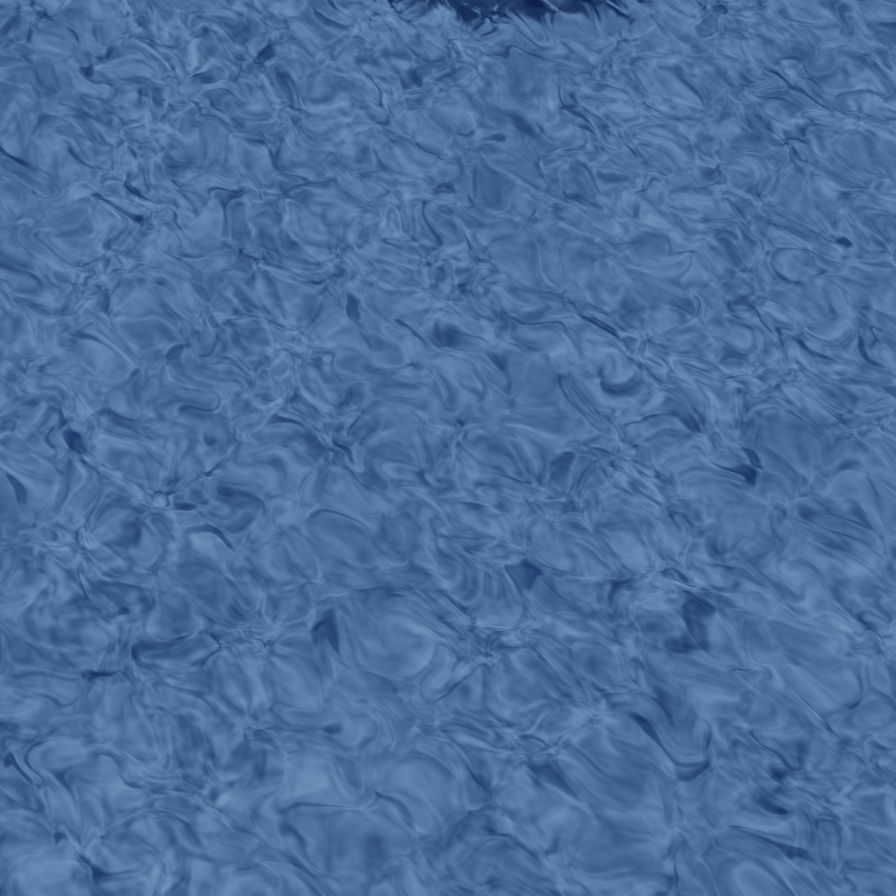
This texture is drawn by a Shadertoy shader. Its source:

```glsl
// Rippled blue water seen at a slant, with small facets, dark hollows and pale creases.

const vec3 WATER_BLUE = vec3(0.283, 0.420, 0.590);
const vec3 TONE_STEP  = vec3(0.043, 0.047, 0.043);
const vec3 DEEP_BLUE  = vec3(0.090, 0.175, 0.350);
const float FLOW_ANGLE = -0.6;

mat2 rotation(float angle) {
    float c = cos(angle), s = sin(angle);
    return mat2(c, s, -s, c);
}

// Unit gradient for a lattice corner, from an integer hash.
vec2 cornerGradient(vec2 corner) {
    uvec2 k = uvec2(ivec2(corner));
    uint h = k.x * 1597334677u ^ k.y * 3812015801u;
    h = (h ^ (h >> 15)) * 2246822519u;
    h ^= h >> 13;
    h *= 3266489917u;
    h ^= h >> 16;
    float angle = float(h & 65535u) / 65536.0 * 6.28319;
    return vec2(cos(angle), sin(angle));
}

float gradientNoise(vec2 p) {
    vec2 cell = floor(p), f = p - cell;
    vec2 u = f * f * f * (f * (f * 6.0 - 15.0) + 10.0);
    vec2 e = vec2(1.0, 0.0);
    float a = dot(cornerGradient(cell), f);
    float b = dot(cornerGradient(cell + e.xy), f - e.xy);
    float c = dot(cornerGradient(cell + e.yx), f - e.yx);
    float d = dot(cornerGradient(cell + e.xx), f - e.xx);
    return mix(mix(a, b, u.x), mix(c, d, u.x), u.y);
}

float layeredNoise(vec2 p, int octaves, float gain) {
    float sum = 0.0, amplitude = 1.0;
    for (int i = 0; i < octaves; i++) {
        sum += amplitude * gradientNoise(p);
        p = rotation(0.5) * p * 2.05 + 19.7;
        amplitude *= gain;
    }
    return sum;
}

// Pushes a point aside by noise, bending straight grain into swirls.
vec2 swirl(vec2 p, float frequency, float amount) {
    vec2 q = p * frequency;
    return p + amount * vec2(gradientNoise(q + 7.3), gradientNoise(q + 53.1));
}

// Thin line along the zero contour of a noise field.
float crease(vec2 p, float width) {
    return 1.0 - smoothstep(0.0, width, abs(gradientNoise(p)));
}

// Ripples shrink towards the far, upper edge.
vec2 slantedPlane(vec2 uv) {
    return vec2((uv.x - 0.5) * mix(1.0, 1.6, uv.y), uv.y * (1.0 + 0.4 * uv.y));
}

// Dark ragged hollow on the far edge.
float farHollow(vec2 uv, float raggedness) {
    vec2 d = (uv - vec2(0.565, 1.005)) / vec2(0.115, 0.028);
    return 1.0 - smoothstep(0.5, 1.3, length(d) + raggedness);
}

void mainImage(out vec4 fragColor, in vec2 fragCoord) {
    vec2 uv = fragCoord / iResolution.xy;
    vec2 plane = slantedPlane(uv);

    // Stretch along the flow, then fold gently twice.
    vec2 flow = rotation(-FLOW_ANGLE) * plane;
    vec2 grain = flow * vec2(16.0, 23.0) + 40.0;
    vec2 p = swirl(grain, 0.55, 0.95);
    p = swirl(p, 1.4, 0.45);

    // Facets, short dabs and fine ripples, in calmer and busier patches.
    float broad = layeredNoise(plane * 4.5 + 11.0, 2, 0.6);
    float busy = smoothstep(-0.35, 0.35, gradientNoise(plane * 5.0 + 31.0));
    float facets = layeredNoise(p, 2, 0.85);
    float ripples = layeredNoise(p * 2.7 + 5.0, 2, 0.75);
    float dabs = gradientNoise(swirl(grain, 2.2, 0.25) * vec2(3.2, 3.7) + 15.0);
    float tone = 0.38 + 1.1 * broad + 2.3 * facets;
    tone += mix(1.4, 2.8, busy) * ripples + mix(0.9, 1.9, busy) * dabs;

    // Pale rims and narrow dark folds, each broken into short runs.
    float rimRuns = smoothstep(0.05, 0.35, gradientNoise(p * 0.9 + 71.0));
    float foldRuns = smoothstep(0.12, 0.36, gradientNoise(p * 0.85 + 97.0));
    tone += 1.3 * rimRuns * crease(p * 1.2 + 23.0, 0.13);
    tone -= 2.4 * foldRuns * crease(p * 1.0 + 61.0, 0.13);

    // Scattered glints and compact dark hollows.
    float glint = smoothstep(0.26, 0.48, gradientNoise(p * 1.6 + 83.0));
    float hollow = smoothstep(0.24, 0.42, gradientNoise(p * vec2(1.1, 1.4) + 43.0));
    float hollowRuns = smoothstep(-0.05, 0.25, gradientNoise(grain * 0.4 + 67.0));
    tone += 1.2 * glint;
    tone -= 3.4 * hollow * hollowRuns;

    // Compress the extremes so the contrast stays soft.
    tone = clamp(tone, -5.5, 4.5);
    tone = tone > 0.0 ? tone / (1.0 + 0.07 * tone) : tone / (1.0 - 0.05 * tone);

    vec3 color = WATER_BLUE + TONE_STEP * tone;
    float farDark = farHollow(uv, 0.8 * facets + 0.6 * ripples);
    color = mix(color, DEEP_BLUE + 0.5 * TONE_STEP * tone, 0.85 * farDark);
    fragColor = vec4(max(color, DEEP_BLUE * 0.6), 1.0);
}
```
